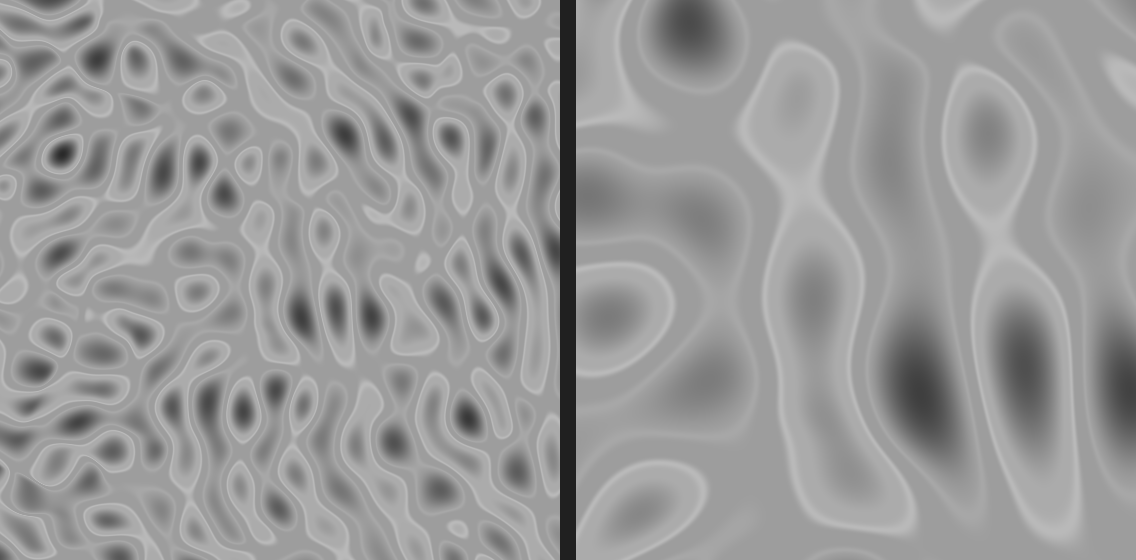
Left: the whole. Right: its middle third, enlarged.
Write a Shadertoy shader that draws this pattern.

```glsl
const float TAU = 6.2831853;
const float FREQUENCY = 9.0;      // stripes per canvas height

// Stripes, built from wave packets
const float STRIPE_GAIN = 1.25;
const float PACKET_CELL = 0.12;   // spacing of the packets
const float ANGLE_SCALE = 3.0;    // direction domains per canvas
const float ANGLE_RANGE = 4.7;    // radians swept by the directions
const float ANGLE_JITTER = 0.6;
const float EVENNESS = 0.36;      // lower gives more even stripes

// Isotropic waves that break the stripes into beads
const int   WAVES = 24;
const float BEAD_GAIN = 0.56;

// Grey levels
const float BASE_GREY = 0.615;
const float CELL_LIFT = 0.055;    // lighter inside of the crests
const float RING_LIFT = 0.058;    // bright outline of the crests
const float RIM_LIFT = 0.040;     // faint outline of the troughs
const float DARKEST = 0.13;

// Field heights, in standard deviations
const float RING_LEVEL = 0.45;
const float RING_WIDTH = 0.13;
const float RIM_LEVEL = -0.50;
const float RIM_WIDTH = 0.13;
const float CREST_START = 0.92;
const float TROUGH_START = 0.66;

// Darkening per unit of height, and softness of its onset
const float CREST_SLOPE = 0.28;
const float TROUGH_SLOPE = 0.235;
const float ONSET = 0.2;

float hash(vec2 p) {
    return fract(sin(dot(p, vec2(12.9898, 78.233)) + 3.7) * 43758.547);
}

float valueNoise(vec2 p) {
    vec2 i = floor(p), f = fract(p);
    f = f * f * (3.0 - 2.0 * f);
    return mix(mix(hash(i), hash(i + vec2(1, 0)), f.x),
               mix(hash(i + vec2(0, 1)), hash(i + vec2(1, 1)), f.x), f.y);
}

// Overlapping wave packets that follow a slowly turning direction
float stripes(vec2 p) {
    vec2 home = floor(p / PACKET_CELL);
    vec2 phasor = vec2(0.0);
    for (int y = -2; y <= 2; y++)
    for (int x = -2; x <= 2; x++) {
        vec2 cell = home + vec2(x, y);
        vec2 center = (cell + vec2(hash(cell + 17.0), hash(cell + 41.0))) * PACKET_CELL;
        vec2 d = p - center;
        float r = length(d) / (2.0 * PACKET_CELL);
        float weight = pow(max(1.0 - r * r, 0.0), 3.0);
        float angle = ANGLE_RANGE * valueNoise(center * ANGLE_SCALE)
                    + ANGLE_JITTER * (hash(cell + 73.0) - 0.5);
        float phase = TAU * (FREQUENCY * dot(d, vec2(cos(angle), sin(angle))) + hash(cell));
        phasor += weight * vec2(cos(phase), sin(phase));
    }
    return phasor.x / sqrt(dot(phasor, phasor) + EVENNESS);
}

// Random waves of one length from all directions, unit variance
float beads(vec2 p) {
    float sum = 0.0;
    for (int i = 0; i < WAVES; i++) {
        float n = float(i);
        float angle = 0.5 * TAU * (n + hash(vec2(n, 5.0))) / float(WAVES);
        float along = dot(p, vec2(cos(angle), sin(angle)));
        sum += cos(TAU * (FREQUENCY * along + hash(vec2(n, 9.0))));
    }
    return sum * sqrt(2.0 / float(WAVES));
}

// Soft contour line around one height
float contour(float height, float level, float width) {
    float d = (height - level) / width;
    return exp(-d * d);
}

// Zero below the start, then a smooth bend into a straight ramp
float softRamp(float t) {
    t = max(t, 0.0);
    return t * t / (t + ONSET);
}

float shade(float height) {
    float grey = BASE_GREY;
    grey += CELL_LIFT * smoothstep(0.22, 0.48, height);
    grey += RING_LIFT * contour(height, RING_LEVEL, RING_WIDTH);
    grey += RIM_LIFT * contour(height, RIM_LEVEL, RIM_WIDTH);
    grey -= CREST_SLOPE * softRamp(height - CREST_START);
    grey -= TROUGH_SLOPE * softRamp(-height - TROUGH_START);
    return max(grey, DARKEST);
}

void mainImage(out vec4 fragColor, in vec2 fragCoord) {
    vec2 p = fragCoord / iResolution.y;
    float height = STRIPE_GAIN * stripes(p) + BEAD_GAIN * beads(p);
    fragColor = vec4(vec3(shade(height)), 1.0);
}
```
